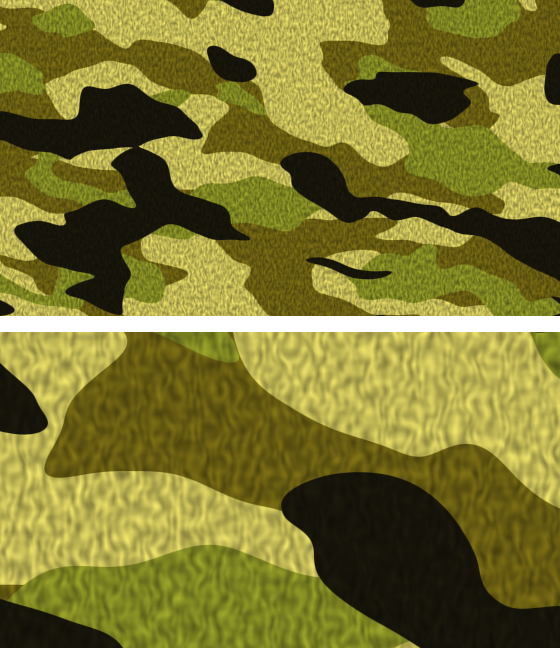
Top, the full canvas; bottom, a detail of the centre.
Reproduce this pattern procedurally as a Shadertoy shader.

```glsl
// Woodland camouflage: brown, green and black patches layered over tan.
// Each patch layer thresholds warped, stretched gradient noise on a tilted
// axis; a fine streaky grain then shades the cloth.

const vec3 TAN   = vec3(0.745, 0.710, 0.330);
const vec3 BROWN = vec3(0.400, 0.355, 0.065);
const vec3 GREEN = vec3(0.485, 0.515, 0.130);
const vec3 BLACK = vec3(0.085, 0.078, 0.038);

const float TILT = 0.24;      // patches run down to the right
const float GRAIN_DEPTH = 0.4;

// Pseudo-random unit vector for a lattice corner.
vec2 cornerGradient(vec2 corner, int seed) {
    const uint MUL = 1664525u;
    uvec2 v = uvec2(ivec2(corner) + ivec2(seed * 131, seed * 57));
    v = v * MUL + 1013904223u;
    v.x += v.y * MUL;
    v.y += v.x * MUL;
    v ^= v >> 16u;
    v.x += v.y * MUL;
    v.y += v.x * MUL;
    v ^= v >> 16u;
    float angle = 6.28318 * float(v.x & 65535u) / 65536.0;
    return vec2(cos(angle), sin(angle));
}

// Gradient noise with quintic fade, centred on zero.
float gradientNoise(vec2 p, int seed) {
    vec2 i = floor(p);
    vec2 f = p - i;
    vec2 w = f * f * f * (f * (f * 6.0 - 15.0) + 10.0);
    vec2 e = vec2(0.0, 1.0);
    float a = dot(cornerGradient(i, seed), f);
    float b = dot(cornerGradient(i + e.yx, seed), f - e.yx);
    float c = dot(cornerGradient(i + e.xy, seed), f - e.xy);
    float d = dot(cornerGradient(i + e.yy, seed), f - e.yy);
    return mix(mix(a, b, w.x), mix(c, d, w.x), w.y);
}

// Rotate into axes along and across the patches.
vec2 tilted(vec2 p, float angle) {
    float c = cos(angle), s = sin(angle);
    return vec2(c * p.x - s * p.y, s * p.x + c * p.y);
}

// Push points mostly lengthwise, so outlines grow lobes and fingers.
vec2 warped(vec2 p, vec2 amount, float frequency, int seed) {
    vec2 q = p * frequency;
    return p + amount * vec2(gradientNoise(q, seed), gradientNoise(q, seed + 1));
}

// Coverage of one patch layer; size is the typical patch length and height.
float patchMask(vec2 p, vec2 size, float threshold, int seed) {
    vec2 q = warped(p, vec2(0.18, 0.07), 5.5, seed) / size;
    float field = gradientNoise(q, seed + 2)
                + 0.35 * gradientNoise(q * 2.1 + 0.4, seed + 3) - threshold;
    float edge = 0.7 * fwidth(field) + 1e-5;
    return smoothstep(-edge, edge, field);
}

// Short, wavy, mostly vertical streaks.
float clothGrain(vec2 p, int seed) {
    vec2 q = warped(p, vec2(0.008, 0.0), 40.0, seed);
    return gradientNoise(q * vec2(143.0, 61.0), seed + 2)
         + 0.4 * gradientNoise(q * vec2(97.0, 113.0), seed + 3);
}

void mainImage(out vec4 fragColor, in vec2 fragCoord) {
    vec2 p = fragCoord / iResolution.y;
    vec2 q = tilted(p, TILT);

    // Patches, from the bottom layer up
    vec3 color = TAN;
    color = mix(color, BROWN, patchMask(q, vec2(0.46, 0.19), 0.02, 10));
    color = mix(color, GREEN, patchMask(q, vec2(0.48, 0.18), 0.15, 20));
    color = mix(color, BLACK, patchMask(q, vec2(0.52, 0.18), 0.17, 30));

    // Embossed cloth
    color *= 1.0 + GRAIN_DEPTH * clothGrain(p, 40);
    fragColor = vec4(clamp(color, 0.0, 1.0), 1.0);
}
```
